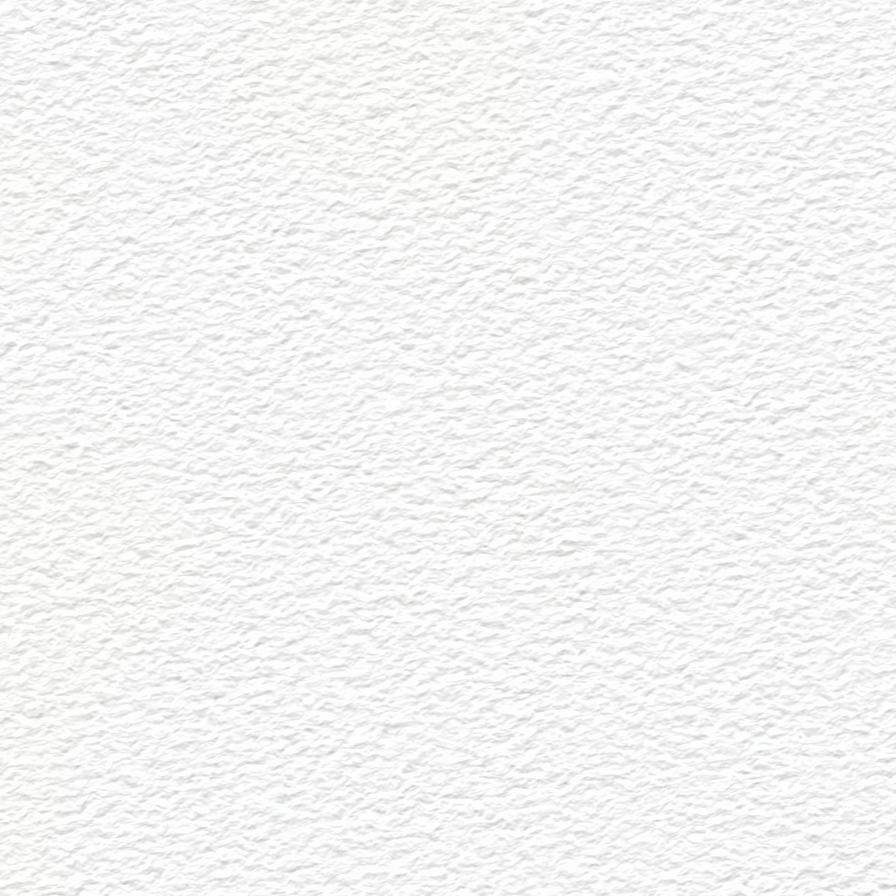
A WebGL 1 fragment shader for this texture:

```glsl
precision highp float;
// Fine white stucco lit from above: three octaves of stretched gradient noise
// form the relief, and its slope towards the light is mapped to soft grey
// shadows beneath each grain, with broad drifts in roughness and warmth.

uniform vec2 u_resolution;

#define GRAIN_FREQ vec2(50.0, 72.0)  // coarsest grains per canvas width, height
#define LACUNARITY 1.9               // frequency ratio between octaves
#define TILT 0.16                    // slant of the grains in radians
#define WARP 0.005                   // irregularity of the grain outlines
#define LIGHT_STEP 0.25              // slope sampling distance in noise cells
#define SLOPE_SIGMA 0.565            // typical noise slope, for normalising
#define BASE_TONE 0.964              // brightness of a flat surface
#define RELIEF 0.056                 // brightness lost per unit of slope
#define LIT_TONE 0.991               // brightest plaster
#define DEEP_TONE 0.77               // darkest crevice
#define SHADOW_TINT vec3(0.002, 0.0, -0.008)

// Sine-free hash from a lattice point to a vector in [-1, 1].
vec2 hashGradient(vec2 cell) {
    vec3 h = fract(cell.xyx * vec3(0.1031, 0.1030, 0.0973));
    h += dot(h, h.yzx + 33.33);
    return fract((h.xx + h.yz) * h.zy) * 2.0 - 1.0;
}

float gradientNoise(vec2 p) {
    vec2 cell = floor(p);
    vec2 f = p - cell;
    vec2 w = f * f * f * (f * (f * 6.0 - 15.0) + 10.0);
    vec2 e = vec2(1.0, 0.0);
    float a = dot(hashGradient(cell), f);
    float b = dot(hashGradient(cell + e.xy), f - e.xy);
    float c = dot(hashGradient(cell + e.yx), f - e.yx);
    float d = dot(hashGradient(cell + e.xx), f - e.xx);
    return mix(mix(a, b, w.x), mix(c, d, w.x), w.y);
}

// Normalised slope along the light; positive on the shaded undersides.
float shadedSlope(vec2 p) {
    vec2 halfStep = vec2(0.0, 0.5 * LIGHT_STEP);
    vec2 freq = GRAIN_FREQ;
    float slope = 0.0;
    for (int i = 0; i < 3; i++) {
        float weight = i == 1 ? 0.72 : 0.49;
        vec2 q = p * freq + 37.7 * float(i + 1);
        float rise = gradientNoise(q + halfStep) - gradientNoise(q - halfStep);
        slope += weight * rise / LIGHT_STEP;
        freq *= LACUNARITY;
    }
    return slope / SLOPE_SIGMA;
}

void main() {
    vec2 uv = gl_FragCoord.xy / min(u_resolution.x, u_resolution.y);

    // Slanted, gently warped grain coordinates
    float c = cos(TILT);
    float s = sin(TILT);
    vec2 p = vec2(c * uv.x + s * uv.y, c * uv.y - s * uv.x) + 2.0;
    vec2 warp = vec2(gradientNoise(p * 42.0), gradientNoise(p * 42.0 + 91.3));
    p += WARP * warp;

    // Broad drifts: rougher patches and warmer or cooler areas
    float roughness = 1.0 + 0.35 * gradientNoise(p * 11.0 + 5.1);
    float warmth = gradientNoise(uv * 2.3 + 17.4);

    // Lit faces saturate to white, undersides fall into grey
    float slope = shadedSlope(p) * roughness;
    float tone = clamp(BASE_TONE - RELIEF * slope, DEEP_TONE, LIT_TONE);
    float shadow = smoothstep(0.0, 2.0, slope);
    vec3 color = vec3(tone) + SHADOW_TINT * shadow;
    color += vec3(0.003, 0.001, -0.004) * warmth;

    gl_FragColor = vec4(color, 1.0);
}
```
